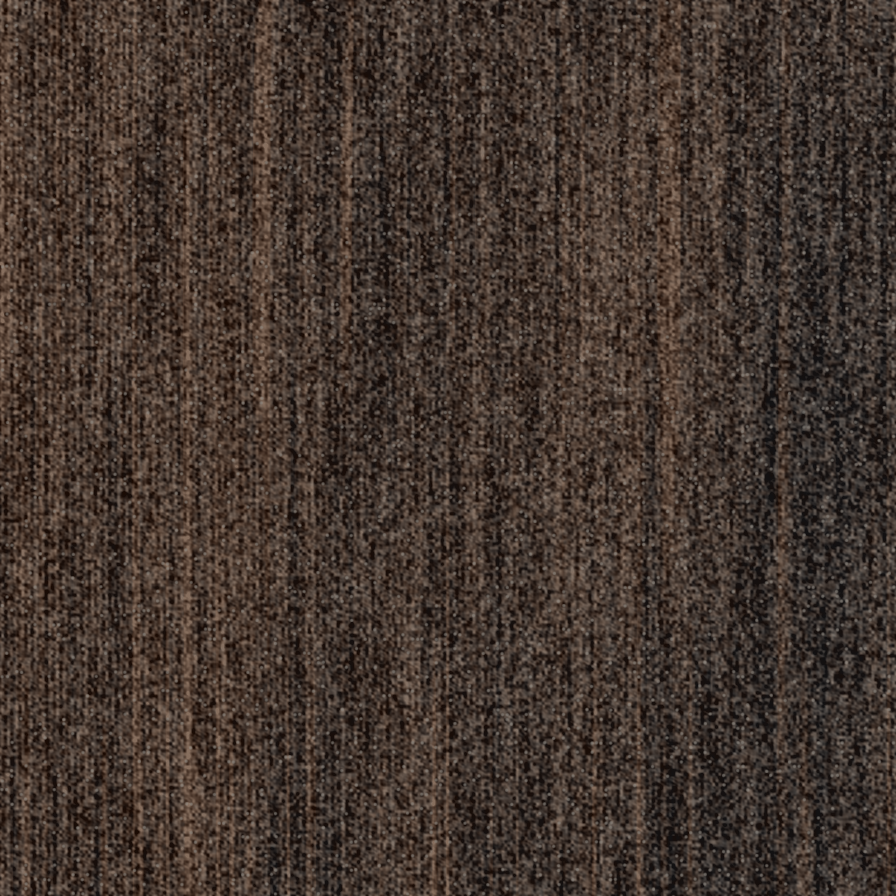
This texture is drawn by a WebGL 2 fragment shader. Its source:

```glsl
#version 300 es
precision highp float;
precision highp int;

// Dark brown woven cloth with fine vertical threads and a gritty grain.
// Stretched value noise at several widths sets the tone; a ramp from dark to
// light, shifted between warm brown and cool grey, turns the tone into colour.

uniform vec2 u_resolution;
out vec4 fragColor;

const vec3 DARK = vec3(0.14, 0.105, 0.09);
const vec3 LIGHT = vec3(0.46, 0.405, 0.365);
const vec3 WARM_SHIFT = vec3(0.018, -0.012, -0.030);
const vec3 FLECK_COLOUR = vec3(0.58, 0.56, 0.53);

// Cells per canvas, across and along the threads
const vec2 BAND_CELLS = vec2(9.0, 1.6);
const vec2 STREAK_CELLS = vec2(85.0, 2.6);
const vec2 THREAD_CELLS = vec2(180.0, 11.0);
const vec2 LINE_CELLS = vec2(140.0, 1.3);
const vec2 GRAIN_CELLS = vec2(310.0, 265.0);
const vec2 GRIT_CELLS = vec2(290.0, 340.0);
const float FLECK_CELLS = 190.0;
const float RIB_COUNT = 128.0;

const float MEAN_TONE = 0.335;
const float BAND_GAIN = 0.11;
const float STREAK_GAIN = 0.13;
const float THREAD_GAIN = 0.20;
const float LINE_GAIN = 0.24;
const float GAP_GAIN = 0.20;
const float RIB_GAIN = 0.12;
const float GRAIN_GAIN = 0.52;
const float GRIT_SHARE = 0.55;
const float FLECK_SHARE = 0.06;
const float LEAN = 0.003;
const float TAU = 6.2831853;

uint scramble(uint n) {
  n = (n ^ (n >> 16)) * 0x7feb352du;
  n = (n ^ (n >> 15)) * 0x846ca68bu;
  return n ^ (n >> 16);
}

float hash(vec2 cell, uint seed) {
  uvec2 c = uvec2(ivec2(cell));
  return float(scramble(c.x + scramble(c.y + scramble(seed))) >> 8) / 16777216.0;
}

// Smooth value noise from -1 to 1
float noise(vec2 p, uint seed) {
  vec2 cell = floor(p);
  vec2 f = fract(p);
  f = f * f * (3.0 - 2.0 * f);
  float low = mix(hash(cell, seed), hash(cell + vec2(1, 0), seed), f.x);
  float high = mix(hash(cell + vec2(0, 1), seed), hash(cell + vec2(1, 1), seed), f.x);
  return 2.0 * mix(low, high, f.y) - 1.0;
}

// Sparse soft dots, one at most per cell
float flecks(vec2 uv) {
  vec2 p = uv * FLECK_CELLS;
  vec2 cell = floor(p);
  vec2 centre = 0.4 + 0.2 * vec2(hash(cell, 21u), hash(cell, 22u));
  float present = step(hash(cell, 23u), FLECK_SHARE);
  return present * (1.0 - smoothstep(0.1, 0.55, length(fract(p) - centre)));
}

void main() {
  vec2 uv = gl_FragCoord.xy / u_resolution;

  // Threads lean slightly as they run
  vec2 cloth = uv + vec2(LEAN * noise(vec2(uv.x * 3.0, uv.y * 1.5), 1u), 0.0);

  // Broad shading, then long thin lit threads and dark gaps
  float band = noise(cloth * BAND_CELLS, 2u);
  float streak = noise(cloth * STREAK_CELLS, 3u);
  float thread = noise(cloth * THREAD_CELLS, 4u);
  float line = smoothstep(0.4, 0.9, noise(cloth * LINE_CELLS, 5u));
  float gap = smoothstep(0.4, 0.9, noise(cloth * LINE_CELLS * vec2(1.0, 3.0), 6u));

  // Regular ribs, clearest on the left
  float wander = 1.2 * noise(cloth * vec2(30.0, 2.0), 7u);
  float rib = cos(TAU * RIB_COUNT * cloth.x + wander) * mix(1.4, 0.4, uv.x);

  // Rounded grain crossed by a slanting grit
  vec2 slanted = uv + vec2(0.5 * uv.y, 0.0);
  float grain = noise(uv * GRAIN_CELLS, 8u) + GRIT_SHARE * noise(slanted * GRIT_CELLS, 9u);

  float tone = MEAN_TONE + 0.08 * (0.5 - uv.x)
    + BAND_GAIN * band + STREAK_GAIN * streak + THREAD_GAIN * thread
    + LINE_GAIN * line - GAP_GAIN * gap + RIB_GAIN * rib + GRAIN_GAIN * grain;
  tone = clamp(tone, -0.17, 1.15);

  // Lit threads are brown, shaded bands are greyer
  float warmth = 0.2 + 0.8 * (0.5 - uv.x) + 0.4 * band + 0.35 * streak
    + 0.9 * line - 0.4 * gap + 0.5 * noise(uv * vec2(230.0, 200.0), 10u);

  vec3 colour = mix(DARK, LIGHT, tone) + WARM_SHIFT * clamp(warmth, -0.9, 1.2);
  colour = mix(colour, FLECK_COLOUR, 0.6 * flecks(uv));
  fragColor = vec4(clamp(colour, 0.0, 1.0), 1.0);
}
```
